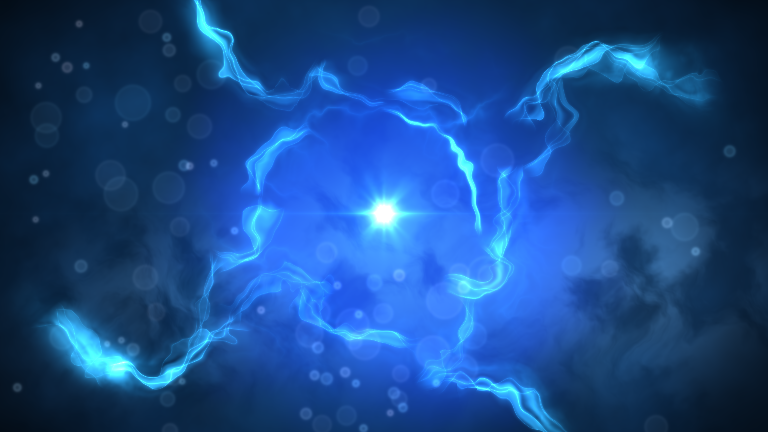
This background is drawn by a WebGL 1 fragment shader. Its source:

```glsl
precision highp float;
// A burning blue star inside a broken ring of energy strands, with smoke and bubbles.
uniform vec2 u_resolution;

#define STAR_POS vec2(0., .006)
#define NIGHT vec3(.045, .185, .34)
#define ROYAL vec3(.09, .28, .88)
#define AZURE vec3(.26, .56, .98)
#define CYAN vec3(.12, .62, .88)
#define SMOKE vec3(.25, .36, .46)
#define THREAD .0026
#define WARP .045
#define BUBBLES 90

float hash(vec2 p) {
  vec3 q = fract(p.xyx * .1031);
  q += dot(q, q.yzx + 33.33);
  return fract((q.x + q.y) * q.z);
}

float noise(vec2 p) {
  vec2 i = floor(p), f = fract(p);
  f = f * f * (3. - 2. * f);
  return mix(mix(hash(i), hash(i + vec2(1, 0)), f.x),
             mix(hash(i + vec2(0, 1)), hash(i + vec2(1, 1)), f.x), f.y);
}

vec2 noise2(vec2 p) {
  return vec2(noise(p + 5.), noise(p + 47.)) - .5;
}

float fbm(vec2 p) {
  float sum = 0., amp = .5;
  for (int i = 0; i < 5; i++) {
    sum += amp * noise(p);
    p = mat2(1.6, 1.2, -1.2, 1.6) * p + 7.3;
    amp *= .5;
  }
  return sum;
}

// Soft ellipse of light, turned by an angle
float glow(vec2 p, float x, float y, float w, float h, float angle) {
  float c = cos(angle), s = sin(angle);
  vec2 v = mat2(c, -s, s, c) * (p - vec2(x, y)) / vec2(w, h);
  return exp(-dot(v, v));
}

// Wavering threads joined by a thin sheet along a quadratic curve
float strand(vec2 p, float ax, float ay, float bx, float by, float cx, float cy, float width, float gain) {
  vec2 a = vec2(ax, ay), b = vec2(bx, by), c = vec2(cx, cy), start = a;
  float d = 9., t = 0.;
  for (int i = 1; i <= 8; i++) {
    float s = float(i) / 8.;
    vec2 end = mix(mix(a, b, s), mix(b, c, s), s);
    vec2 e = end - start, v = p - start;
    float h = clamp(dot(v, e) / dot(e, e), 0., 1.);
    float dist = length(v - e * h);
    if (dist < abs(d)) {
      d = e.x * v.y < e.y * v.x ? -dist : dist;
      t = s + (h - 1.) / 8.;
    }
    start = end;
  }
  float along = t * length(c - a) * 15., low = 1., high = -1.;
  float seed = dot(a, vec2(37, 91)) + 60.;
  float streak = noise(vec2(along, seed + d * 90.));
  float light = .3 * exp(-d * d / (width * width)) * streak;
  for (int k = 0; k < 4; k++) {
    float offset = width * (2.4 * noise(vec2(along, seed + float(k) * 7.3)) - 1.2);
    float line = THREAD / (abs(d - offset) + THREAD);
    light += .45 * line * line * (.4 + streak);
    low = min(low, offset);
    high = max(high, offset);
  }
  light += .45 * streak * smoothstep(-.003, .004, min(d - low, high - d));
  return gain * light * smoothstep(0., .15, t) * smoothstep(1., .85, t);
}

float allStrands(vec2 p) {
  // Outer arms
  float l = strand(p, -.43, .54, -.42, .35, -.25, .29, .035, 1.);
  l += strand(p, .31, .2, .36, .36, .65, .4, .035, 1.);
  l += strand(p, .4, .3, .55, .4, .76, .26, .05, .4);
  l += strand(p, -.31, -.23, -.44, -.35, -.65, -.38, .035, 1.);
  l += strand(p, -.6, -.39, -.68, -.3, -.8, -.22, .05, .4);
  l += strand(p, .12, -.38, .28, -.3, .41, -.54, .035, 1.);
  // Upper and right ring
  l += strand(p, -.3, .3, -.2, .23, -.13, .36, .04, .4);
  l += strand(p, -.15, .35, -.1, .3, .01, .26, .02, .6);
  l += strand(p, -.01, .28, .16, .3, .2, .19, .03, .6);
  l += strand(p, -.02, .228, .22, .21, .24, -.06, .007, .9);
  l += strand(p, .39, .31, .47, .19, .33, .09, .025, .45);
  l += strand(p, .31, .12, .32, -.02, .25, -.1, .03, .7);
  l += strand(p, .26, -.07, .3, -.17, .15, -.18, .025, .7);
  // Left and lower ring
  l += strand(p, -.15, .19, -.3, .19, -.3, .04, .025, .65);
  l += strand(p, -.26, .05, -.31, -.08, -.39, -.1, .03, .6);
  l += strand(p, -.38, -.08, -.43, -.2, -.4, -.29, .025, .5);
  l += strand(p, -.37, -.22, -.2, -.06, -.14, -.2, .06, .4);
  l += strand(p, -.17, -.14, -.18, -.33, .11, -.31, .035, .6);
  return l + strand(p, .18, -.17, .22, -.33, .09, -.38, .03, .5);
}

// Bubbles on the left, below the star and loosely elsewhere
vec3 bubbles(vec2 p) {
  vec3 sum = vec3(0);
  float soft = 1. / u_resolution.y + .002;
  for (int i = 0; i < BUBBLES; i++) {
    float n = float(i), group = mod(n, 3.), pick = hash(vec2(n, 4.9));
    vec2 r = vec2(hash(vec2(n, 1.7)), hash(vec2(n, 8.1))) - .5;
    vec2 center = r * vec2(1.78, 1);
    if (group < .5) center = vec2(-.6, .06) + r * vec2(.42, .95);
    else if (group < 1.5) center = vec2(0, -.32) + r * vec2(.2 + .4 * pick, .4);
    float radius = .005 + .042 * pick * pick;
    float d = length(p - center) - radius;
    float body = .7 * smoothstep(soft, -soft, d) + .5 * exp(-d * d / (soft * soft));
    vec3 tint = mix(vec3(.5, .8, .9), vec3(.9, .75, .75), hash(vec2(n, 6.3)));
    sum += body * mix(.24, .07, smoothstep(.006, .02, radius)) * tint;
  }
  return sum;
}

void main() {
  vec2 p = (gl_FragCoord.xy - .5 * u_resolution) / u_resolution.y;
  float cloud = fbm(p * 5. + 11.), wisps = fbm(p * 9. + cloud * 2. + 31.);
  float puff = smoothstep(.25, .65, wisps);
  // Night, blue heart and smoke
  float r = length(p - vec2(.03, -.03)) + .2 * (cloud - .5);
  vec3 color = mix(NIGHT * (.6 + .8 * cloud), ROYAL, smoothstep(.57, .19, r));
  color = mix(color, AZURE, (.3 + .6 * puff) * glow(p, .03, -.1, .29, .24, 0.));
  color += SMOKE * (.15 + .6 * puff) * glow(p, .62, -.15, .3, .22, 0.);
  color += SMOKE * puff * .4 * glow(p, -.5, -.2, .33, .2, .3);
  color *= 1. - .75 * smoothstep(.55, 1.12, length(p * vec2(.95, 1.2)));
  color += bubbles(p);
  // Strands, ring haze and flares at the arm tips
  vec2 bent = p + WARP * (noise2(p * 13.) + .4 * noise2(p * 34.));
  float ring = (length(p) - .3) / .09;
  float ridge = 1. - abs(2. * fbm(bent * 6. + 3.) - 1.);
  float light = allStrands(bent) + .3 * exp(-ring * ring) * pow(ridge, 9.) * cloud;
  float flare = glow(p, .59, .355, .09, .035, .1) + .5 * glow(p, .68, .3, .11, .04, -.7);
  flare += glow(p, -.61, -.35, .09, .035, -.15) + .6 * glow(p, -.7, -.29, .11, .045, -.65);
  flare += .5 * (glow(p, -.41, .43, .08, .03, -1.1) + glow(p, .36, -.45, .09, .03, -1.));
  light += flare * (.3 + .8 * puff);
  color += CYAN * light + vec3(.1, .12, .05) * light * light;
  // Star, rays and streak
  vec2 s = p - STAR_POS;
  float dist = length(s), angle = atan(s.y, s.x);
  float rays = pow(abs(cos(angle * 3. + .25)), 8.) + .6 * pow(abs(cos(angle * 4.)), 14.);
  color += vec3(1.2, 1.4, 1.3) * exp(-dist * dist / .0006);
  color += vec3(.2, .6, .5) * (exp(-dist / .04) + 1.2 * rays * exp(-dist / .03));
  color += vec3(.1, .4, .5) * exp(-abs(s.y) / .004) * (exp(-abs(s.x) / .06) + .1 * exp(-abs(s.x) / .4));
  gl_FragColor = vec4(clamp(color, 0., 1.), 1);
}
```
